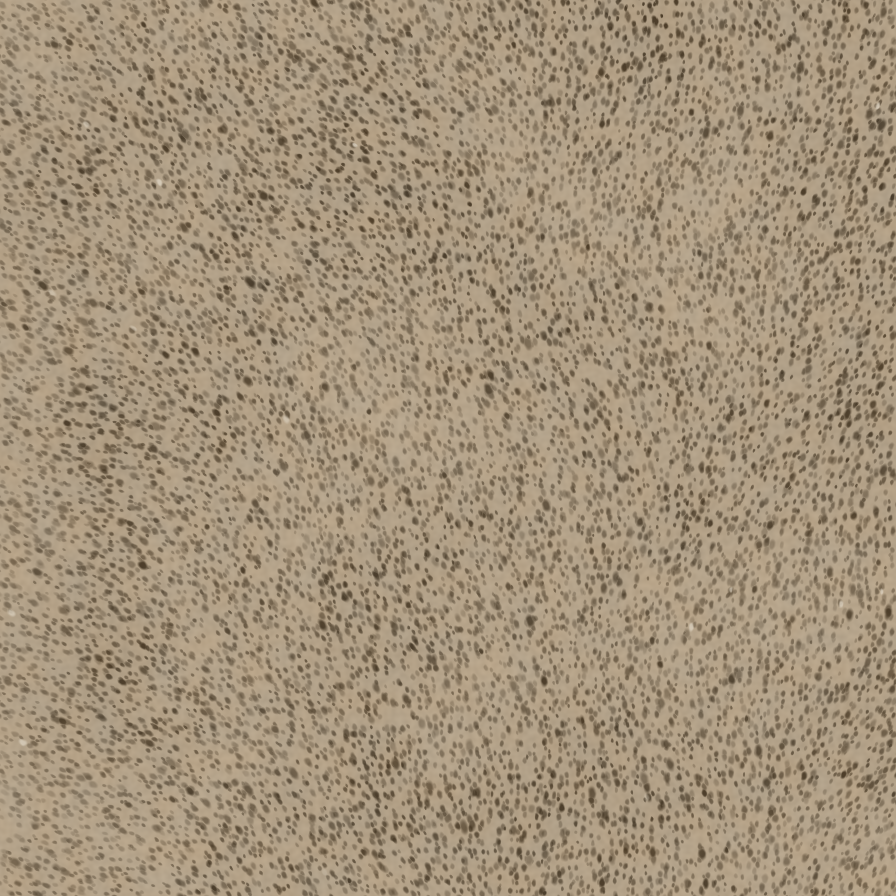
Give the GLSL for this texture, as a Shadertoy shader.

```glsl
// Fine-pored sandy stone: soft oval pits in three sizes over a mottled tan ground.
// Pits are jittered grid cells, turned along a slowly bending direction field;
// gradient noise drives the mottling, and a few pale flecks finish the surface.

vec3 hash3(vec2 p) {
    vec3 q = fract(p.xyx * vec3(0.1031, 0.1030, 0.0973));
    q += dot(q, q.yxz + 33.33);
    return fract((q.xxy + q.yzz) * q.zyx);
}

float gradientDot(vec2 corner, vec2 offset) {
    float a = 6.2832 * hash3(corner + 11.7).x;
    return dot(vec2(cos(a), sin(a)), offset);
}

float gradientNoise(vec2 p) {
    vec2 i = floor(p), f = fract(p);
    vec2 u = f * f * f * (f * (f * 6.0 - 15.0) + 10.0);
    vec2 e = vec2(1, 0);
    return 1.4 * mix(
        mix(gradientDot(i, f), gradientDot(i + e.xy, f - e.xy), u.x),
        mix(gradientDot(i + e.yx, f - e.yx), gradientDot(i + 1.0, f - 1.0), u.x), u.y);
}

// Depth of the deepest pit at uv; size is the pit radius in cells
float pits(vec2 uv, float cells, float chance, float size, mat2 turn, float seed) {
    vec2 p = uv * cells;
    float depth = 0.0;
    for (int j = -1; j <= 1; j++)
    for (int i = -1; i <= 1; i++) {
        vec2 cell = floor(p) + vec2(i, j);
        vec3 place = hash3(cell + seed);
        vec3 form = hash3(cell + seed + 57.3);
        if (place.z > chance) continue;
        vec2 d = turn * (p - cell - 0.1 - 0.8 * place.xy);
        d /= size * mix(0.6, 1.2, form.x) * vec2(mix(1.1, 1.5, form.z), 0.82);
        depth = max(depth, mix(0.35, 1.0, form.y) * (1.0 - smoothstep(0.45, 1.4, length(d))));
    }
    return depth;
}

void mainImage(out vec4 fragColor, in vec2 fragCoord) {
    vec2 uv = fragCoord / iResolution.y;

    // Pits lean shallow at the left and steep towards the right
    float angle = mix(2.6, 1.25, uv.x) + 0.5 * gradientNoise(uv * 4.0);
    float c = cos(angle), s = sin(angle);
    mat2 turn = mat2(c, -s, s, c);

    // Small warp makes the oval outlines uneven
    vec2 warped = uv + 0.0008 * vec2(gradientNoise(uv * 170.0), gradientNoise(uv * 170.0 + 40.0));

    // Broad mottling, a little darker near the top
    float mottle = gradientNoise(uv * 4.5 + 3.0) + 0.6 * gradientNoise(uv * 13.0);
    mottle += 0.35 * smoothstep(0.6, 1.0, uv.y);

    float fine = 0.68 * pits(warped, 108.0, 0.85, 0.32, turn, 3.0);
    float medium = 0.85 * pits(warped, 85.0, 0.45, 0.31, turn, 141.0);
    float large = 0.98 * pits(warped, 45.0, 0.2, 0.2, turn, 317.0);
    float shade = 1.0 - (1.0 - fine) * (1.0 - 0.85 * medium);
    shade *= (1.0 + 0.3 * mottle) * mix(0.75, 1.0, smoothstep(0.0, 0.25, uv.x));
    shade = max(shade, large);

    // Ground tone and fine grain
    shade += 0.03 + 0.045 * mottle + 0.06 * gradientNoise(uv * 140.0 + 9.0);
    vec3 paleSand = vec3(0.72, 0.65, 0.55);
    vec3 pitBrown = vec3(0.30, 0.245, 0.17);
    vec3 color = mix(paleSand, pitBrown, clamp(shade, -0.04, 1.0));

    // Faint warm and cool drift
    color += vec3(0.012, 0.0, -0.012) * gradientNoise(uv * 30.0 + 70.0);

    // Sparse pale flecks
    float fleck = pits(warped, 24.0, 0.035, 0.08, turn, 523.0);
    color = mix(color, vec3(0.86, 0.82, 0.75), 0.85 * fleck);

    fragColor = vec4(color, 1.0);
}
```
